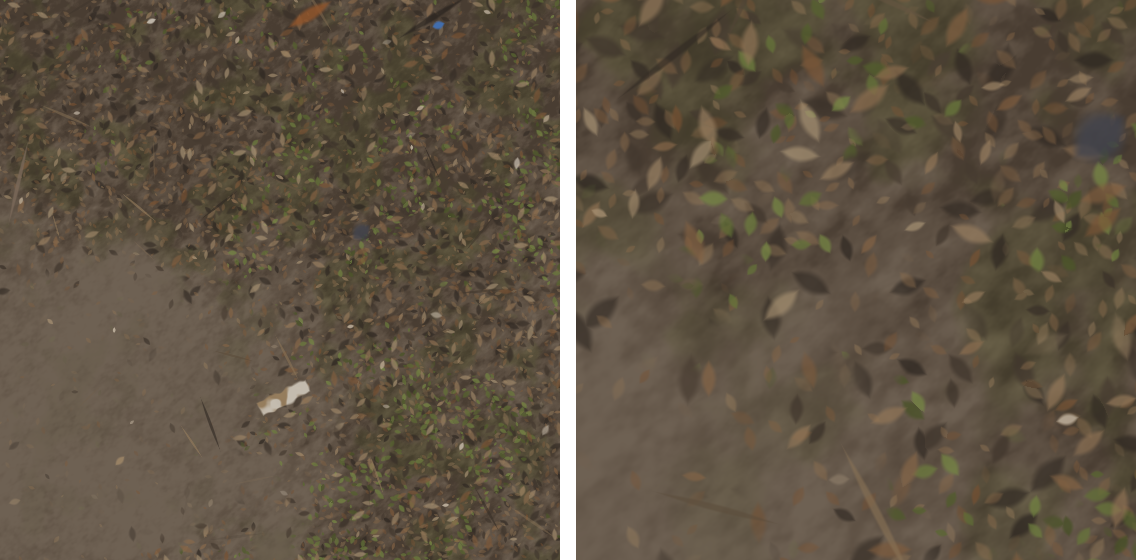
Left, the full canvas; right, a detail of the centre.
This texture is drawn by a three.js fragment shader. Its source:

```glsl
// Damp trodden earth strewn with leaf chips, pebbles, twigs and small sprouts.
// Layered noise makes the soil; jittered grids scatter lens-shaped flecks on it,
// thinning out toward a bare patch at the lower left.

varying vec2 vUv;

const vec3 DARK_SOIL = vec3(0.285, 0.238, 0.195);
const vec3 MID_SOIL = vec3(0.365, 0.313, 0.262);
const vec3 PALE_SOIL = vec3(0.432, 0.380, 0.325);
const vec3 OLIVE = vec3(0.345, 0.325, 0.215);
const vec3 SHADE = vec3(0.17, 0.145, 0.125);
const vec3 TAN = vec3(0.60, 0.50, 0.37);
const vec3 RUST = vec3(0.46, 0.31, 0.19);
const vec3 BONE = vec3(0.74, 0.71, 0.66);

vec3 hash3(vec2 p) {
  vec3 q = fract(p.xyx * vec3(0.1031, 0.1030, 0.0973));
  q += dot(q, q.yxz + 33.33);
  return fract((q.xxy + q.yzz) * q.zyx);
}

float noise(vec2 p) {
  vec2 i = floor(p), f = fract(p);
  f = f * f * (3.0 - 2.0 * f);
  float low = mix(hash3(i).x, hash3(i + vec2(1.0, 0.0)).x, f.x);
  float high = mix(hash3(i + vec2(0.0, 1.0)).x, hash3(i + 1.0).x, f.x);
  return mix(low, high, f.y);
}

float fbm(vec2 p) {
  float sum = 0.0, gain = 0.533;
  for (int i = 0; i < 4; i++) {
    sum += gain * noise(p);
    p = mat2(1.6, 1.2, -1.2, 1.6) * p + 7.3;
    gain *= 0.5;
  }
  return sum;
}

vec2 turn(vec2 p, float angle) {
  float c = cos(angle), s = sin(angle);
  return vec2(c * p.x + s * p.y, c * p.y - s * p.x);
}

// Soft pointed lens: 1 inside, 0 outside.
float lens(vec2 q, vec2 halfSize) {
  vec2 k = q / halfSize;
  return smoothstep(0.0, 0.65, 1.0 - k.x * k.x - abs(k.y));
}

// Scattered lenses: x is coverage, y a random tint for each fleck.
vec2 flecks(vec2 p, float cells, float seed, vec2 halfSize, float spread, float density) {
  vec2 best = vec2(0.0);
  vec2 home = floor(p * cells);
  for (int j = -1; j <= 1; j++) {
    for (int i = -1; i <= 1; i++) {
      vec2 cell = home + vec2(float(i), float(j));
      vec3 place = hash3(cell + seed);
      vec3 look = hash3(cell + seed + 57.0);
      vec2 q = turn(p - (cell + place.xy) / cells, 0.75 + (look.x - 0.5) * spread);
      float present = smoothstep(0.0, 0.12, density - place.z);
      float cover = present * lens(q, halfSize * mix(0.55, 1.3, look.y));
      if (cover > best.x) best = vec2(cover, look.z);
    }
  }
  return best;
}

vec3 lay(vec3 base, vec2 fleck, vec3 first, vec3 second, float opacity) {
  return mix(base, mix(first, second, fleck.y), fleck.x * opacity);
}

// One larger object at a given place.
float piece(vec2 p, vec2 centre, vec2 halfSize, float angle) {
  return lens(turn(p - centre, angle), halfSize);
}

vec3 soil(vec2 p, float litter) {
  float broad = fbm(p * 6.0);
  vec2 along = turn(p, 0.7) * vec2(0.75, 1.2);
  float grain = fbm(along * 65.0 + 11.0) - 0.5;
  float fine = noise(along * 190.0) - 0.5;
  float light = 0.82 - 0.42 * litter - 0.22 * smoothstep(0.4, 1.0, p.y);
  light += (broad - 0.5) * 0.55 + grain * mix(0.45, 1.25, litter) + fine * 0.16;
  vec3 c = mix(DARK_SOIL, MID_SOIL, smoothstep(0.0, 0.5, light));
  c = mix(c, PALE_SOIL, smoothstep(0.4, 0.95, light));
  float olive = smoothstep(0.48, 0.68, fbm(p * 17.0 + 31.0));
  return mix(c, OLIVE * (0.9 + 0.5 * grain), olive * mix(0.12, 0.6, litter));
}

void main() {
  vec2 p = vUv;

  // Where litter and greenery gather
  float bare = length((p - vec2(0.10, 0.22)) / vec2(0.43, 0.38));
  float litter = smoothstep(0.65, 1.3, bare + (fbm(p * 8.0) - 0.5) * 0.8);
  float rich = litter * (1.0 - 0.45 * smoothstep(0.65, 0.95, p.y));
  float clump = smoothstep(0.47, 0.72, fbm(p * 11.0 + 4.0));
  float tuft = smoothstep(1.2, 0.3, length((p - vec2(0.67, 0.14)) / vec2(0.12, 0.08)));
  float lowerRight = smoothstep(0.55, 1.2, p.x + 0.6 * (1.0 - p.y));
  float green = 0.03 + clump * litter * mix(0.25, 0.75, lowerRight) + 0.6 * tuft;

  // Soil, shadows, chips and sprouts
  vec3 c = soil(p, litter);
  c = lay(c, flecks(p, 48.0, 3.0, vec2(0.013, 0.007), 4.0, 0.08 + 0.45 * litter), SHADE, DARK_SOIL, 0.7);
  c = lay(c, flecks(p, 85.0, 211.0, vec2(0.007, 0.004), 3.5, 0.10 + 0.40 * rich), RUST, TAN, 0.45);
  c = lay(c, flecks(p, 80.0, 419.0, vec2(0.008, 0.005), 5.0, green), vec3(0.27, 0.31, 0.14), vec3(0.47, 0.54, 0.27), 0.72);
  c = lay(c, flecks(p, 44.0, 617.0, vec2(0.013, 0.006), 2.6, 0.03 + 0.40 * rich), RUST, vec3(0.66, 0.58, 0.46), 0.68);
  c = lay(c, flecks(p, 9.0, 809.0, vec2(0.045, 0.003), 3.0, 0.28), SHADE, TAN, 0.6);
  c = lay(c, flecks(p, 20.0, 977.0, vec2(0.010, 0.006), 3.0, 0.13), TAN, BONE + 0.12, 0.85);

  // Larger debris: sticks, a rusty leaf, blue scraps and a pale torn strip
  c = mix(c, SHADE, 0.8 * piece(p, vec2(0.77, 0.967), vec2(0.075, 0.008), 0.55));
  c = mix(c, vec3(0.48, 0.41, 0.35), 0.8 * piece(p, vec2(0.033, 0.675), vec2(0.085, 0.005), 1.34));
  c = mix(c, vec3(0.56, 0.33, 0.17), 0.85 * piece(p, vec2(0.553, 0.974), vec2(0.05, 0.015), 0.55));
  c = mix(c, vec3(0.26, 0.43, 0.68), piece(p, vec2(0.783, 0.955), vec2(0.013, 0.010), 0.3));
  c = mix(c, vec3(0.25, 0.26, 0.30), 0.8 * piece(p, vec2(0.645, 0.585), vec2(0.022, 0.020), 0.7));
  vec2 edge = abs(turn(p - vec2(0.508, 0.29), 0.46)) - vec2(0.047, 0.011);
  float strip = 1.0 - smoothstep(-0.002, 0.003, max(edge.x, edge.y) + (noise(p * 90.0) - 0.5) * 0.008);
  c = mix(c, mix(TAN, BONE + 0.06, smoothstep(0.2, 0.55, noise(p * 75.0))), strip * 0.92);

  gl_FragColor = vec4(c, 1.0);
}
```
